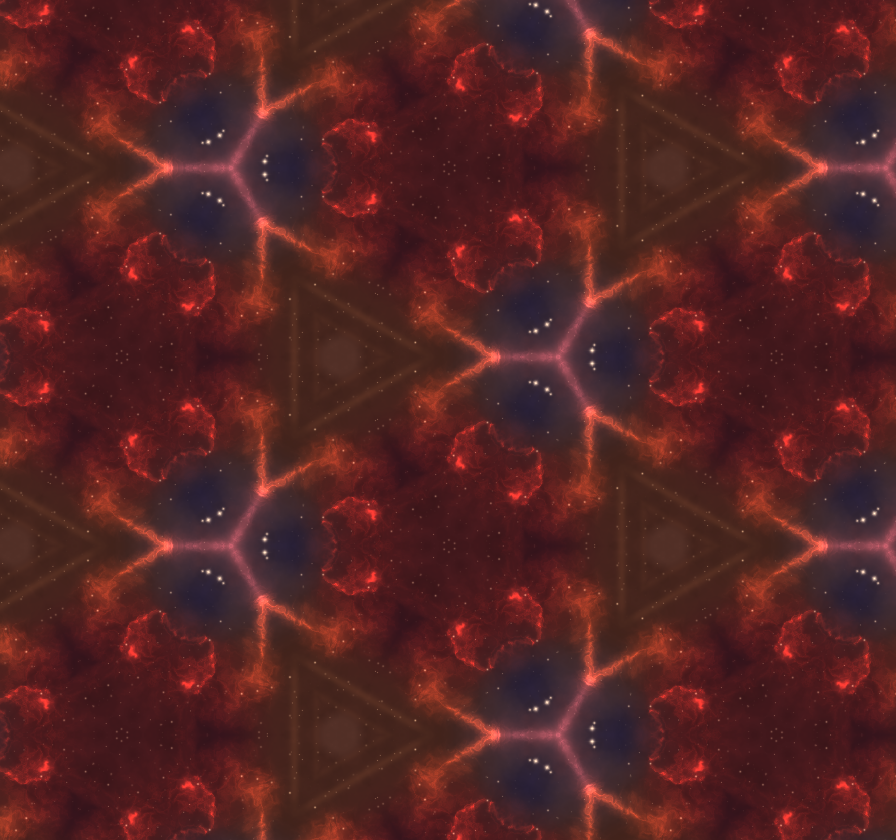
Reproduce this pattern procedurally as a Shadertoy shader.

```glsl
#define SIDE 0.2598
#define NODE_POS vec2(0.275, 0.8)
#define BROWN vec3(0.265, 0.14, 0.11)
#define MAROON vec3(0.25, 0.09, 0.105)
#define SLATE vec3(0.24, 0.175, 0.195)
#define INDIGO vec3(0.15, 0.12, 0.225)
#define RED vec3(0.85, 0.15, 0.1)
#define ORANGE vec3(0.66, 0.19, 0.08)
#define PINK vec3(0.62, 0.24, 0.28)
#define STAR_TINT vec3(1.0, 0.88, 0.68)
#define STAR_DENSITY 0.2
#define WARP 0.055

const float SECTOR = 2.0943951;
const vec2 RED_CENTRE = vec2(1.0, 0.0);
const vec2 BROWN_CENTRE = vec2(0.5, 0.866);

vec2 hash2(vec2 p) {
    p = vec2(dot(p, vec2(127.1, 311.7)), dot(p, vec2(269.5, 183.3)));
    return fract(sin(p) * 43758.5);
}

float gradientNoise(vec2 p) {
    vec2 i = floor(p), f = fract(p);
    vec2 u = f * f * f * (f * (f * 6.0 - 15.0) + 10.0);
    vec2 e = vec2(0.0, 1.0);
    float a = dot(hash2(i) * 2.0 - 1.0, f);
    float b = dot(hash2(i + e.yx) * 2.0 - 1.0, f - e.yx);
    float c = dot(hash2(i + e.xy) * 2.0 - 1.0, f - e.xy);
    float d = dot(hash2(i + e.yy) * 2.0 - 1.0, f - e.yy);
    return mix(mix(a, b, u.x), mix(c, d, u.x), u.y);
}

float fbm(vec2 p) {
    float sum = 0.0, amp = 1.0;
    for (int i = 0; i < 5; i++) {
        sum += amp * gradientNoise(p);
        p = mat2(1.6, 1.2, -1.2, 1.6) * p + 7.3;
        amp *= 0.55;
    }
    return sum;
}

// Mirror the plane into one equilateral triangle of side 1
vec2 foldTriangle(vec2 p) {
    vec2 cell = vec2(3.0, sqrt(3.0));
    vec2 a = mod(p + 0.5 * cell, cell) - 0.5 * cell;
    vec2 b = mod(p, cell) - 0.5 * cell;
    vec2 q = dot(a, a) < dot(b, b) ? a : b;
    float angle = atan(q.y, q.x + 1e-6);
    angle = abs(mod(angle + 0.5 * SECTOR, SECTOR) - 0.5 * SECTOR);
    return length(q) * vec2(cos(angle), sin(angle));
}

float blob(vec2 p, vec2 centre, float radius) {
    vec2 d = (p - centre) / radius;
    return exp(-dot(d, d));
}

float strand(vec2 p, vec2 a, vec2 b, float widthA, float widthB) {
    vec2 d = b - a;
    float t = clamp(dot(p - a, d) / dot(d, d), 0.0, 1.0);
    return blob(p, a + d * t, mix(widthA, widthB, t));
}

// Part of a circle, brightest towards the lit direction
float arc(vec2 p, vec2 centre, float radius, float width, vec2 lit) {
    vec2 d = p - centre;
    float r = length(d) + 1e-5;
    float x = (r - radius) / width;
    return exp(-x * x) * smoothstep(-0.1, 0.8, dot(d / r, lit));
}

float glint(vec2 p, vec2 centre, float size) {
    vec2 d = abs(p - centre) / size;
    return exp(-dot(d, d)) + 0.3 * exp(-4.0 * min(d.x, d.y) - 1.1 * max(d.x, d.y));
}

// One faint star at most per jittered cell
float starDust(vec2 p, float pixel) {
    vec2 cell = floor(p * 20.0);
    vec2 rnd = hash2(cell + 3.7);
    vec2 centre = (cell + 0.2 + 0.6 * hash2(cell + 41.0)) / 20.0;
    return step(rnd.x, STAR_DENSITY) * rnd.y * rnd.y * blob(p, centre, max(0.0045, 0.6 * pixel));
}

void mainImage(out vec4 fragColor, in vec2 fragCoord) {
    vec2 q = foldTriangle((fragCoord / iResolution.y - NODE_POS) / SIDE);
    float pixel = 1.0 / (iResolution.y * SIDE);
    vec2 drift = vec2(fbm(q * 6.0 + 2.0), fbm(q * 6.0 + 19.0));
    vec2 w = q + WARP * drift;
    vec2 fine = q + 0.3 * WARP * drift;
    float cloud = fbm(w * 8.0 + 5.0);
    float wisps = exp(-7.0 * abs(fbm(w * 11.0 + 31.0)));
    float patches = smoothstep(-0.35, 0.45, fbm(w * 4.5 + 13.0));
    float redDist = length(w - RED_CENTRE);

    // Broad gas regions
    vec3 col = mix(BROWN, MAROON, smoothstep(0.85, 0.4, redDist));
    col = mix(col, SLATE, smoothstep(0.58, 0.2, length(w)));
    col = mix(col, INDIGO, 0.85 * blob(w, vec2(0.26, 0.0), 0.13));
    col *= 1.0 + 0.13 * cloud;

    // Faint triangle and disc around the brown centre
    vec2 fromBrown = q - BROWN_CENTRE;
    float axis = dot(fromBrown, vec2(0.5, -0.866));
    float lines = exp(-pow((axis - 0.21) / 0.02, 2.0)) + 0.4 * exp(-pow((axis - 0.11) / 0.016, 2.0));
    lines *= smoothstep(0.5, 0.25, length(fromBrown));
    col += vec3(0.065, 0.04, 0.02) * lines;
    col += vec3(0.055, 0.045, 0.04) * smoothstep(0.13, 0.06, length(fromBrown));

    // Patchy red shell
    float shell = smoothstep(0.78, 0.45, redDist) * smoothstep(0.08, 0.45, redDist);
    shell *= smoothstep(0.3, 0.5, length(w));
    col += RED * shell * patches * (0.11 + 0.06 * cloud + 0.14 * wisps);
    col = mix(col, vec3(0.18, 0.07, 0.11), 0.7 * blob(w, vec2(0.78, 0.38), 0.12));

    // Curled rims and hot spots
    vec2 curl = q + 1.3 * WARP * drift;
    float rims = arc(curl, vec2(0.56, 0.1), 0.12, 0.012, vec2(-0.85, 0.53));
    rims += 0.6 * arc(curl, vec2(0.63, 0.15), 0.075, 0.012, vec2(-0.3, 0.95));
    col += RED * rims * (0.12 + 0.55 * wisps);
    col += RED * blob(w, vec2(0.57, 0.12), 0.12) * (0.06 + 0.18 * wisps);
    float spot = strand(curl, vec2(0.63, 0.12), vec2(0.635, 0.155), 0.012, 0.02);
    col += vec3(0.9, 0.18, 0.12) * (0.6 * spot + 0.16 * blob(w, vec2(0.63, 0.14), 0.055));

    // Orange wings leaving the knot
    vec2 knot = vec2(0.145, 0.25);
    float wing = strand(w, knot, vec2(0.46, 0.41), 0.02, 0.08);
    col += ORANGE * wing * (0.17 + 0.16 * cloud + 0.2 * wisps);
    float plume = strand(w, vec2(0.42, 0.4), vec2(0.54, 0.41), 0.07, 0.09);
    col += ORANGE * plume * (0.2 + 0.12 * cloud + 0.12 * wisps);
    col += ORANGE * 0.35 * strand(fine, knot, vec2(0.36, 0.37), 0.022, 0.012) * (0.4 + wisps);

    // Pink arms, knot and core
    vec2 origin = vec2(0.0);
    col += PINK * strand(fine, origin, knot, 0.026, 0.022) * (0.22 + 0.3 * wisps);
    col += vec3(0.5, 0.14, 0.15) * 0.25 * strand(w, origin, knot, 0.07, 0.07);
    col += PINK * 0.2 * blob(q, origin, 0.08);
    col += vec3(0.8, 0.24, 0.17) * blob(fine, knot, 0.045) * (0.15 + 0.4 * wisps);

    // Stars
    float stars = 0.75 * glint(q, vec2(0.155, 0.03), 0.01);
    stars += 0.55 * glint(q, vec2(0.165, 0.055), 0.006);
    stars += 0.5 * starDust(q, pixel) + 0.3 * starDust(q * 1.7 + 9.0, pixel * 1.7);
    col += STAR_TINT * stars;

    fragColor = vec4(clamp(col, 0.0, 1.0), 1.0);
}
```
